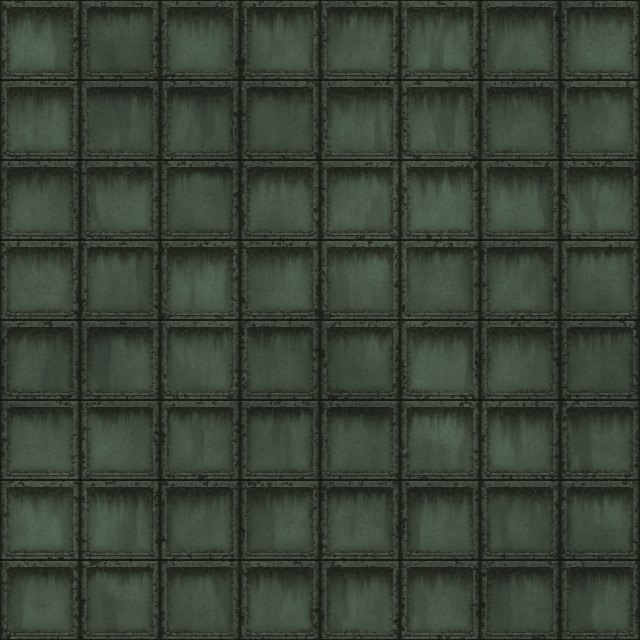
Write a WebGL 2 fragment shader that draws this texture.

```glsl
#version 300 es
precision highp float;

uniform vec2 u_resolution;
out vec4 fragColor;

const float CELLS = 8.0;
const vec3 PAINT_LIGHT = vec3(0.3, 0.365, 0.303);
const vec3 PAINT_DARK = vec3(0.235, 0.278, 0.236);
const vec3 FRAME_PAINT = vec3(0.258, 0.298, 0.252);
const vec3 GRIME = vec3(0.165, 0.176, 0.135);
const vec3 SOOT = vec3(0.105, 0.112, 0.088);
const vec3 BARE_METAL = vec3(0.4, 0.42, 0.385);

float hash(vec2 p, float seed) {
    uvec3 h = uvec3(ivec3(p, seed)) * uvec3(73857u, 19351u, 83493u);
    uint n = h.x ^ (h.y * 31u) ^ (h.z * 17u);
    n = (n ^ (n >> 15u)) * 739397u;
    n = (n ^ (n >> 13u)) * 277803u;
    n ^= n >> 16u;
    return float(n & 65535u) / 65535.0;
}

float cornerSlope(vec2 corner, vec2 offset, vec2 period, float seed) {
    float angle = 6.2832 * hash(mod(corner, period), seed);
    return dot(vec2(cos(angle), sin(angle)), offset);
}

// Gradient noise that wraps after a whole period, about -0.7 to 0.7
float noise(vec2 p, vec2 period, float seed) {
    vec2 i = floor(p), f = fract(p);
    vec2 w = f * f * f * (f * (f * 6.0 - 15.0) + 10.0);
    vec2 e = vec2(1.0, 0.0);
    float low = mix(cornerSlope(i, f, period, seed),
                    cornerSlope(i + e, f - e, period, seed), w.x);
    float high = mix(cornerSlope(i + e.yx, f - e.yx, period, seed),
                     cornerSlope(i + 1.0, f - 1.0, period, seed), w.x);
    return mix(low, high, w.y);
}

float fbm(vec2 p, vec2 scale, float seed) {
    float sum = 0.0, gain = 0.6;
    for (int octave = 0; octave < 4; octave++) {
        sum += gain * noise(p * scale, scale * CELLS, seed + float(octave));
        scale *= 2.0;
        gain *= 0.55;
    }
    return sum;
}

float boxDistance(vec2 p, vec2 halfSize) {
    vec2 d = abs(p) - halfSize;
    return length(max(d, 0.0)) + min(max(d.x, d.y), 0.0);
}

float band(float x, float center, float halfWidth, float blur) {
    return 1.0 - smoothstep(halfWidth - blur, halfWidth + blur, abs(x - center));
}

// Recessed sheet with faded patches, dirty rim and shadow under the top lip
vec3 panelColor(vec2 p, vec2 q, float depth, float seed) {
    float blotch = fbm(p, vec2(2.0), seed);
    float runs = fbm(p, vec2(5.0, 0.5), seed + 10.0);
    float grain = fbm(p, vec2(20.0), 31.0);
    float cellTone = hash(floor(p), 5.0) - 0.5;
    float tone = 0.68 + 0.9 * blotch + 0.4 * runs + 0.45 * cellTone;
    vec3 color = mix(PAINT_DARK, PAINT_LIGHT, clamp(tone, 0.0, 1.0));
    float faded = smoothstep(0.08, 0.2, fbm(p, vec2(2.0, 0.5), seed + 30.0) + 0.1 * grain);
    color = mix(color, PAINT_DARK, 0.75 * faded);
    color *= 1.0 + 0.16 * grain;

    float rim = exp(-max(depth, 0.0) / 0.05) * (0.95 + 1.8 * grain + 1.2 * blotch);
    color = mix(color, GRIME, clamp(rim, 0.0, 0.95));
    float drip = fbm(p, vec2(12.0, 2.0), seed + 20.0);
    float reach = max(0.17 + 0.2 * drip + 0.09 * cellTone, 0.06);
    float fall = max(0.9 - q.y, 0.0) / reach;
    float shade = exp(-fall * fall) * (0.92 + 0.6 * grain);
    return mix(color, mix(SOOT, GRIME, 0.3), clamp(shade, 0.0, 0.95));
}

// Raised border with speckled paint, blackest beside the upright joints
vec3 frameColor(vec2 p, vec2 joint) {
    float stain = fbm(p, vec2(3.0), 37.0);
    float chips = fbm(p, vec2(15.0), 41.0);
    float grain = fbm(p, vec2(32.0), 47.0);
    vec3 color = FRAME_PAINT * (1.0 + 0.4 * grain + 0.3 * stain);
    float chipped = smoothstep(0.1, 0.35, chips + 0.5 * grain + 0.6 * stain);
    color = mix(color, SOOT, 0.8 * chipped);
    float spread = joint.x / (0.042 + 0.05 * chips + 0.03 * stain);
    return mix(color, SOOT, 0.88 * exp(-spread * spread));
}

// Small bolt head lit from above
vec3 addRivet(vec3 color, vec2 q, float blur) {
    vec2 center = vec2(0.398, q.y < 0.5 ? 0.08 : 0.907);
    vec2 offset = vec2(abs(q.x - 0.5), q.y) - center;
    float r = length(offset), radius = 0.025;
    color = mix(color, SOOT, 0.65 * (1.0 - smoothstep(radius, radius + 0.022, r)));
    float lit = smoothstep(-0.5, 1.0, offset.y / radius);
    vec3 dome = mix(GRIME, BARE_METAL, 0.1 + 0.65 * lit);
    return mix(color, dome, 0.9 - 0.9 * smoothstep(radius - blur, radius + blur, r));
}

void main() {
    vec2 p = gl_FragCoord.xy / u_resolution * CELLS;
    vec2 q = fract(p);
    vec2 joint = min(q, 1.0 - q);
    float blur = 0.5 * CELLS / min(u_resolution.x, u_resolution.y);
    float seed = 100.0 + floor(900.0 * hash(floor(p), 3.0));
    float rough = fbm(p, vec2(14.0), 53.0);

    float inset = boxDistance(q - vec2(0.5, 0.498), vec2(0.416)) + 0.008 * rough;
    vec3 color = frameColor(p, joint);
    color = mix(color, panelColor(p, q, -inset, seed), 1.0 - smoothstep(-blur, blur, inset));
    color *= 1.0 + 0.3 * fbm(p, vec2(0.5), 71.0);

    // Worn lip, lower ledge and joint lines
    float wear = clamp(0.5 + 1.6 * rough, 0.0, 1.0);
    float ledgeSpan = band(q.x, 0.5, 0.41, blur);
    color = mix(color, BARE_METAL, 0.22 * wear * band(inset, 0.008, 0.006, blur));
    color = mix(color, BARE_METAL, 0.5 * wear * ledgeSpan * band(q.y, 0.078, 0.008, blur));
    color = mix(color, SOOT, 0.7 * ledgeSpan * band(q.y, 0.054, 0.008, blur));
    color = mix(color, BARE_METAL, 0.4 * wear * band(q.y, 0.975, 0.007, blur));
    color = mix(color, SOOT, 0.8 * band(joint.x, 0.0, 0.012, blur));
    color = mix(color, SOOT * 0.75, 0.95 * band(joint.y, 0.0, 0.011, blur));

    // Sparse hairline scratches
    float scratch = band(noise(p * vec2(3.0, 5.0), vec2(24.0, 40.0), 61.0), 0.0, 0.012, 0.02);
    float patches = smoothstep(0.22, 0.4, noise(p * 4.0, vec2(32.0), 67.0));
    color = mix(color, BARE_METAL, 0.3 * scratch * patches);

    fragColor = vec4(addRivet(color, q, blur), 1.0);
}
```
